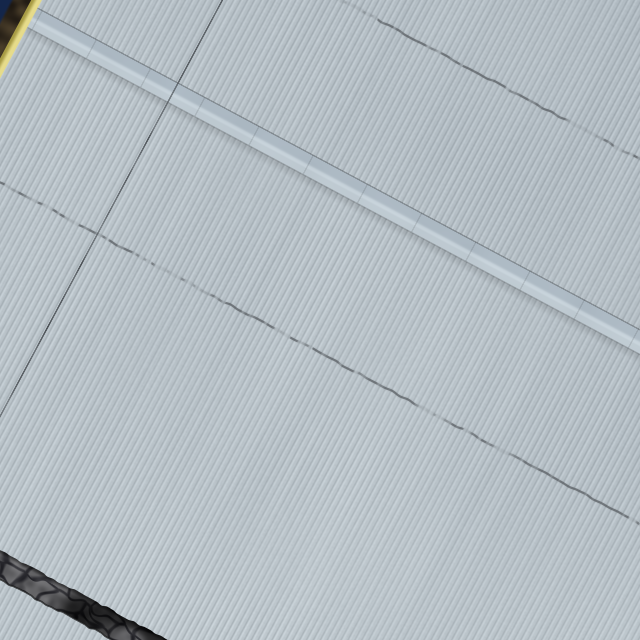
Reproduce this texture procedurally as a three.js fragment shader.

```glsl
varying vec2 vUv;

float hash(vec2 p) {
  return fract(sin(dot(p, vec2(127.1, 311.7))) * 43758.5453);
}

float noise(vec2 p) {
  vec2 i = floor(p), f = fract(p);
  f = f * f * (3.0 - 2.0 * f);
  return mix(mix(hash(i), hash(i + vec2(1.0, 0.0)), f.x),
             mix(hash(i + vec2(0.0, 1.0)), hash(i + vec2(1.0, 1.0)), f.x), f.y);
}

// Soft line of half width w at distance d
float line(float d, float w) {
  return 1.0 - smoothstep(w * 0.4, w * 1.6, abs(d));
}

float band(float x, float low, float high) {
  return smoothstep(low - 0.001, low + 0.001, x) - smoothstep(high - 0.001, high + 0.001, x);
}

// Distances to the two nearest cell centres
vec2 cells(vec2 p) {
  vec2 nearest = vec2(8.0);
  for (int y = -1; y <= 1; y++) {
    for (int x = -1; x <= 1; x++) {
      vec2 cell = floor(p) + vec2(float(x), float(y));
      vec2 centre = cell + 0.15 + 0.7 * vec2(hash(cell), hash(cell + 37.0));
      float d = length(p - centre);
      nearest = d < nearest.x ? vec2(d, nearest.x) : vec2(nearest.x, min(nearest.y, d));
    }
  }
  return nearest;
}

vec3 sheetColor(vec2 p) {
  float light = 0.5 + 0.30 * (0.5 - vUv.y) - 0.22 * (vUv.x - 0.5);
  light += 0.22 * (noise(p * 5.0) - 0.5) + 0.10 * (noise(p * vec2(40.0, 7.0)) - 0.5);
  vec3 color = mix(vec3(0.665, 0.705, 0.735), vec3(0.765, 0.80, 0.82), clamp(light, 0.0, 1.0));

  // Ribs: a dark groove beside a pale crest
  float rib = p.x * 105.0;
  float phase = fract(rib);
  float groove = exp(-pow((phase - 0.35) / 0.15, 2.0));
  float crest = exp(-pow((phase - 0.65) / 0.17, 2.0));
  float contrast = 0.75 + 0.5 * noise(p * 6.0 + 20.0);
  color += contrast * (0.042 * crest - 0.062 * groove + 0.006);
  color += 0.012 * (hash(vec2(floor(rib), 3.0)) - 0.5);
  return color + 0.018 * (noise(p * 330.0) - 0.5);
}

// Broken dark marks where sheets overlap, one lap each side of the ridge
vec3 addLaps(vec3 color, vec2 p) {
  float d = abs(p.y - 0.882) - 0.251;
  d += 0.0025 * (noise(vec2(p.x * 70.0, 5.0)) - 0.5);
  float wear = noise(vec2(p.x * 16.0, floor(p.y * 2.0)));
  float speck = noise(vec2(p.x * 150.0, 9.0));
  float mark = smoothstep(0.25, 0.65, speck * 0.65 + wear * 0.45);
  color = mix(color, vec3(0.37, 0.39, 0.41), 0.75 * mark * line(d, 0.0017));
  return color * (1.0 - 0.05 * line(d, 0.003));
}

vec3 addRidge(vec3 color, vec2 p) {
  color *= 1.0 - 0.11 * smoothstep(0.848, 0.864, p.y) * (1.0 - step(0.868, p.y));
  vec3 cap = mix(vec3(0.745, 0.79, 0.82), vec3(0.675, 0.725, 0.765),
                 smoothstep(0.878, 0.886, p.y));
  cap += 0.035 * line(p.y - 0.879, 0.003) + 0.02 * (noise(p * 25.0) - 0.5);
  float joint = (fract((p.x - 0.171) / 0.096 + 0.5) - 0.5) * 0.096;
  cap *= 1.0 - 0.10 * line(joint, 0.0011);
  color = mix(color, cap, band(p.y, 0.865, 0.8985));
  color *= 1.0 - 0.11 * line(p.y - 0.8645, 0.0013);
  return color * (1.0 - 0.25 * line(p.y - 0.8985, 0.0011));
}

// Dark opening filled with crumpled, glossy sheeting
vec3 addGap(vec3 color, vec2 p) {
  float ragged = 0.003 * (noise(vec2(p.x * 105.0, 2.0)) - 0.5);
  vec2 q = p * vec2(24.0, 42.0) + 0.7 * noise(p * 45.0);
  vec2 d = cells(q);
  float pebble = smoothstep(0.04, 0.28, d.y - d.x);
  vec3 fill = mix(vec3(0.16, 0.16, 0.18), vec3(0.39, 0.39, 0.40), pebble);
  fill += 0.16 * (noise(p * 90.0) - 0.5);
  fill *= 1.0 - 0.65 * smoothstep(0.55, 0.8, noise(p * 22.0 + 4.0));
  fill *= 0.5 + 0.5 * smoothstep(0.0, 0.007, 0.1235 - p.y);
  color = mix(color, fill, band(p.y + ragged, 0.0835, 0.1235));
  return mix(color, vec3(0.10), 0.7 * line(p.y + ragged - 0.0835, 0.0014));
}

// Trim and dark ground past the end of the roof
vec3 addRoofEnd(vec3 color, vec2 p) {
  vec3 ground = mix(vec3(0.10, 0.08, 0.06), vec3(0.30, 0.25, 0.17), noise(p * 60.0));
  ground = mix(vec3(0.08, 0.15, 0.29), ground, smoothstep(-0.457, -0.451, p.x));
  vec3 trim = mix(vec3(0.66, 0.61, 0.27), vec3(0.90, 0.86, 0.54),
                  smoothstep(-0.426, -0.418, p.x));
  color = mix(trim, color, smoothstep(-0.4145, -0.412, p.x));
  return mix(ground, color, smoothstep(-0.429, -0.427, p.x));
}

void main() {
  // x runs across the ribs, y along them
  vec2 p = vec2(dot(vUv, vec2(0.882, -0.471)), dot(vUv, vec2(0.471, 0.882)));
  vec3 color = addLaps(sheetColor(p), p);
  color = addRidge(color, p);
  float seamWear = 0.55 + 0.4 * noise(vec2(p.y * 45.0, 7.0));
  color = mix(color, vec3(0.27, 0.29, 0.31), seamWear * line(p.x + 0.1645, 0.0012));
  color = addGap(color, p);
  gl_FragColor = vec4(addRoofEnd(color, p), 1.0);
}
```
